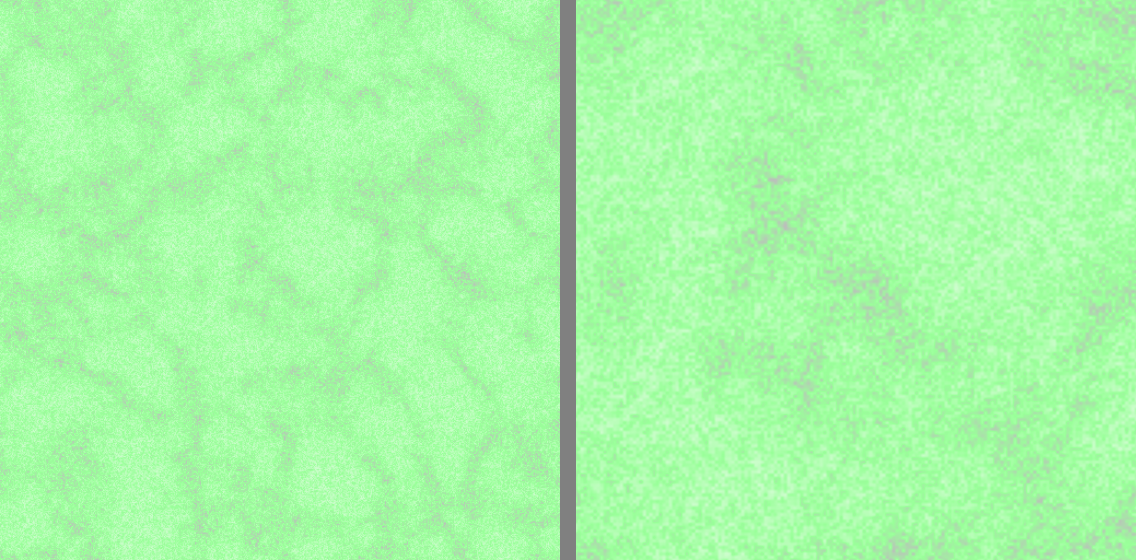
Left, the full canvas; right, a detail of the centre.
Give the GLSL for this texture, as a WebGL 2 fragment shader.

```glsl
#version 300 es
precision highp float;
// Pale mint paper with fine speckled grain and faint cloudy grey veins.

#define GREEN vec3(0.600, 1.000, 0.600)
#define PALE vec3(0.800, 0.990, 0.800)
#define GREY vec3(0.740, 0.740, 0.740)
#define VEIN_SCALE 6.0
#define VEIN_GAIN 0.55
#define VEIN_FALLOFF 12.0
#define VEIN_DEPTH 0.80
#define GRAIN_SCALE 512.0
#define GRAIN_CONTRAST 0.92
#define BASE_LEVEL 0.41

uniform vec2 u_resolution;
out vec4 fragColor;

// Integer hash giving two values in 0..1 per lattice cell.
vec2 hash2(vec2 cell, uint seed) {
    uvec2 v = uvec2(ivec2(cell)) + uvec2(seed * 7919u, seed * 104729u);
    v = v * 1664525u + 1013904223u;
    v.x += v.y * 1664525u;
    v.y += v.x * 1664525u;
    v ^= v >> 16u;
    v.x += v.y * 1664525u;
    v.y += v.x * 1664525u;
    v ^= v >> 16u;
    return vec2(v & 65535u) / 65535.0;
}

float valueNoise(vec2 p, uint seed) {
    vec2 cell = floor(p);
    vec2 f = p - cell;
    f = f * f * (3.0 - 2.0 * f);
    float low = mix(hash2(cell, seed).x, hash2(cell + vec2(1, 0), seed).x, f.x);
    float high = mix(hash2(cell + vec2(0, 1), seed).x, hash2(cell + vec2(1, 1), seed).x, f.x);
    return mix(low, high, f.y);
}

float cornerSlope(vec2 cell, vec2 corner, vec2 f, uint seed) {
    return dot(hash2(cell + corner, seed) * 2.0 - 1.0, f - corner);
}

float gradientNoise(vec2 p, uint seed) {
    vec2 cell = floor(p);
    vec2 f = p - cell;
    vec2 w = f * f * f * (f * (f * 6.0 - 15.0) + 10.0);
    float low = mix(cornerSlope(cell, vec2(0, 0), f, seed),
                    cornerSlope(cell, vec2(1, 0), f, seed), w.x);
    float high = mix(cornerSlope(cell, vec2(0, 1), f, seed),
                     cornerSlope(cell, vec2(1, 1), f, seed), w.x);
    return 1.22 * mix(low, high, w.y);
}

// Folded noise octaves: near zero along broken, wispy creases.
float billow(vec2 p) {
    float sum = 0.0;
    float amplitude = 1.0;
    for (uint octave = 0u; octave < 5u; octave++) {
        sum += amplitude * abs(gradientNoise(p, octave + 1u));
        p = p * 2.03 + vec2(3.7, 8.1);
        amplitude *= VEIN_GAIN;
    }
    return sum;
}

// Centred speckle: sharp dots over softer clumps.
float grain(vec2 uv) {
    vec2 p = uv * GRAIN_SCALE - 0.5;
    float dots = valueNoise(p, 11u) - 0.5;
    float clumps = valueNoise(p * 0.5, 12u) - 0.5;
    float patches = valueNoise(p * 0.23, 13u) - 0.5;
    return dots + 0.55 * clumps + 0.25 * patches;
}

void main() {
    vec2 uv = gl_FragCoord.xy / u_resolution.y;

    // Veins lower the level, grain scatters it to either side.
    float crease = billow(uv * VEIN_SCALE);
    float vein = exp(-VEIN_FALLOFF * crease * crease);
    float level = BASE_LEVEL - VEIN_DEPTH * vein + GRAIN_CONTRAST * grain(uv);

    // Green at zero, paler above and greyer below.
    vec3 color = mix(GREEN, PALE, clamp(level, 0.0, 1.0));
    color = mix(color, GREY, clamp(-level, 0.0, 1.0));
    fragColor = vec4(color, 1.0);
}
```
